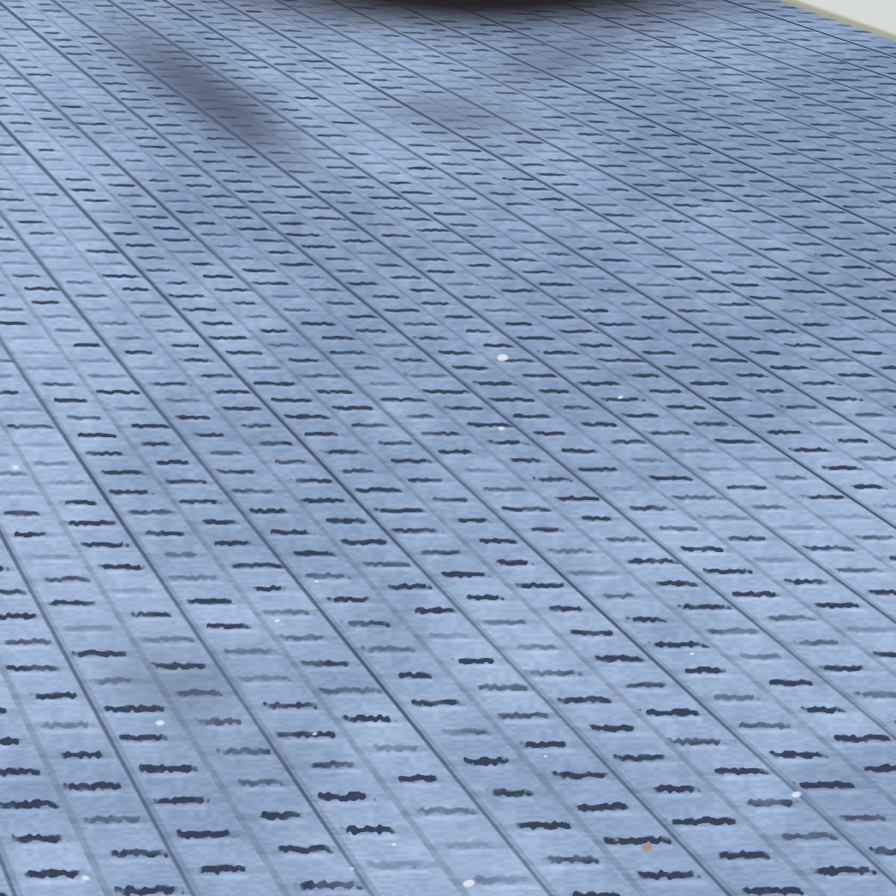
This texture is drawn by a three.js fragment shader. Its source:

```glsl
// Blue paved ground receding in perspective: long panels of two brick columns,
// each brick with a worn dark slot. Rows and columns come from projecting the
// plane; hash and value noise add missing slots, stains, grain and debris.

varying vec2 vUv;

const vec3 PALE_BLUE = vec3(0.64, 0.73, 0.86);
const vec3 MID_BLUE = vec3(0.52, 0.61, 0.74);
const vec3 SLOT_DARK = vec3(0.21, 0.25, 0.33);
const vec3 STAIN_GREY = vec3(0.33, 0.37, 0.43);
const vec3 SHADOW = vec3(0.13, 0.12, 0.13);
const vec3 KERB = vec3(0.84, 0.86, 0.85);
const vec3 KERB_EDGE = vec3(0.66, 0.66, 0.59);
const vec3 CHIP_WHITE = vec3(0.92, 0.94, 0.96);
const vec3 CHIP_RUST = vec3(0.67, 0.55, 0.48);

const float COLUMN_STEP = 0.0685;
const float ROW_SCALE = 64.0;
const float SOFT = 0.0016;

float hash(vec2 p) {
  return fract(sin(dot(p, vec2(127.1, 311.7))) * 43758.5453);
}

float noise(vec2 p) {
  vec2 i = floor(p);
  vec2 f = fract(p);
  f = f * f * (3.0 - 2.0 * f);
  float low = mix(hash(i), hash(i + vec2(1.0, 0.0)), f.x);
  float high = mix(hash(i + vec2(0.0, 1.0)), hash(i + vec2(1.0)), f.x);
  return mix(low, high, f.y);
}

float fbm(vec2 p) {
  float sum = 0.0;
  float gain = 0.53;
  for (int i = 0; i < 4; i++) {
    sum += gain * noise(p);
    p = p * 2.03 + 17.3;
    gain *= 0.5;
  }
  return sum;
}

// Soft interval from a to b
float band(float x, float a, float b, float soft) {
  return smoothstep(a - soft, a + soft, x) * (1.0 - smoothstep(b - soft, b + soft, x));
}

// Soft elliptical patch, rotated by angle
float smudge(vec2 p, vec2 center, vec2 radii, float angle) {
  vec2 d = p - center;
  float c = cos(angle);
  float s = sin(angle);
  d = vec2(c * d.x + s * d.y, c * d.y - s * d.x) / radii;
  return exp(-dot(d, d));
}

// Scattered chips: x is coverage, y selects the colour
vec2 chips(vec2 p, float cells, float density) {
  vec2 cell = floor(p * cells);
  vec2 spot = 0.25 + 0.5 * vec2(hash(cell + 3.1), hash(cell + 8.7));
  vec2 d = (fract(p * cells) - spot) / cells;
  d.y += 0.4 * d.x * (hash(cell + 2.2) - 0.5);
  float radius = mix(0.0015, 0.0055, pow(hash(cell + 5.3), 2.0));
  float shape = 1.0 - smoothstep(radius - SOFT, radius + SOFT, length(d * vec2(0.8, 1.3)));
  return vec2(shape * step(1.0 - density, hash(cell)), hash(cell + 9.4));
}

void main() {
  vec2 p = vec2(vUv.x, 1.0 - vUv.y);

  // Project the canvas onto columns and rows
  float depth = p.y + 0.456;
  float column = ((p.x + 0.56) / depth - 0.67) / COLUMN_STEP;
  float rowDepth = p.y + 0.65 + 0.05 * p.x * (p.y - 0.4);
  float row = -ROW_SCALE / rowDepth + 0.5 * mod(floor(column), 2.0);
  vec2 soft = SOFT * vec2(1.0 / (COLUMN_STEP * depth), ROW_SCALE / (rowDepth * rowDepth));
  vec2 cell = floor(vec2(column, row));
  vec2 f = vec2(column, row) - cell;

  // Base paint: broad fading, brick tint and streaky grain
  float wear = fbm(p * vec2(5.0, 7.0) + 4.0);
  float grain = noise(p * vec2(150.0, 330.0)) - 0.5;
  float tone = 0.15 + 0.75 * smoothstep(0.3, 0.72, wear) - 0.18 * p.y;
  tone += 0.2 * (hash(cell + 1.7) - 0.5) + 0.25 * p.x * (1.0 - p.y);
  vec3 color = mix(PALE_BLUE, MID_BLUE, clamp(tone, 0.0, 1.0));
  color += 0.07 * grain + 0.035 * (noise(p * 60.0) - 0.5);

  // Slots with ragged ends, lit lips and faint brick joints
  float ragged = noise(p * vec2(210.0, 130.0)) - 0.5;
  float start = 0.14 + 0.18 * hash(cell + 4.4);
  float finish = 0.72 + 0.2 * hash(cell + 6.6);
  float span = band(f.x + 0.12 * ragged, start, finish, soft.x + 0.03);
  float slot = span * band(f.y + 0.13 * ragged, 0.58, 0.76, soft.y);
  float lip = span * band(f.y, 0.83, 0.95, soft.y);
  float strength = smoothstep(0.25, 0.85, 0.6 * hash(cell) + 0.75 * wear);
  strength *= 0.65 + 0.7 * noise(p * vec2(90.0, 160.0));
  float joint = band(f.x, 0.0, 0.1, soft.x) + 0.6 * band(f.y, 0.6, 0.8, soft.y);
  color = mix(color, STAIN_GREY, 0.22 * joint);
  color = mix(color, SLOT_DARK, clamp(slot * (0.15 + strength), 0.0, 0.95));
  color += 0.05 * lip;

  // Seams between panels, stronger on some than others
  float panel = floor(column * 0.5 + 0.5);
  float seamDistance = abs(column - 2.0 * panel) * COLUMN_STEP * depth;
  float seam = 1.0 - smoothstep(0.0008, 0.0008 + 2.0 * SOFT, seamDistance);
  float seamWear = 0.3 + 0.5 * noise(vec2(panel * 7.3, p.y * 9.0));
  color = mix(color, SLOT_DARK, seam * seamWear);

  // Stains and the shadow along the far edge
  float stain = 0.75 * smudge(p, vec2(0.24, 0.11), vec2(0.13, 0.03), 0.6);
  stain += 0.5 * smudge(p, vec2(0.51, 0.13), vec2(0.09, 0.025), 0.1);
  stain += 0.5 * smudge(p, vec2(0.62, 0.065), vec2(0.09, 0.025), -0.3);
  stain += 0.3 * smudge(p, vec2(0.19, 0.76), vec2(0.11, 0.05), 0.5);
  color = mix(color, STAIN_GREY, clamp(stain * (0.5 + wear), 0.0, 0.8));
  float shade = smudge(p, vec2(0.54, -0.012), vec2(0.23, 0.036), 0.0);
  color = mix(color, SHADOW, clamp(1.25 * shade, 0.0, 0.95));

  // Debris
  vec2 chip = chips(p, 24.0, 0.07 * smoothstep(0.25, 0.75, p.y));
  color = mix(color, mix(CHIP_WHITE, CHIP_RUST, step(0.72, chip.y)), 0.85 * chip.x);

  // Pale kerb in the far right corner
  float kerb = 0.35 * (p.x - 0.885) - p.y;
  color = mix(color, KERB_EDGE, smoothstep(-0.008, -0.004, kerb));
  color = mix(color, KERB, smoothstep(-0.002, 0.004, kerb));

  gl_FragColor = vec4(clamp(color, 0.0, 1.0), 1.0);
}
```
